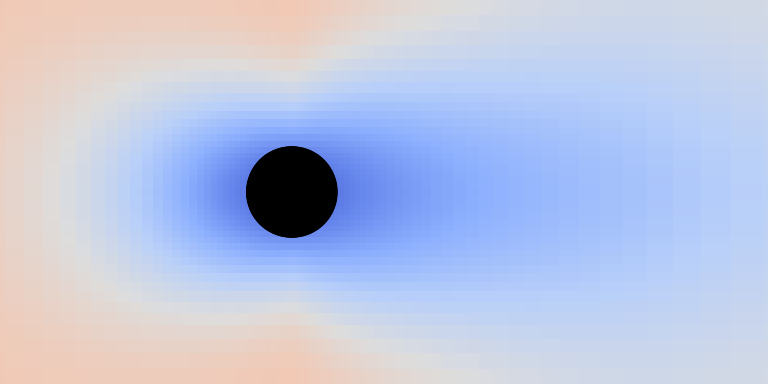
A Shadertoy shader for this background:

```glsl
// Slow wake behind a round cylinder in a stream, shown as a cool-to-warm speed map.
#define CENTER vec2(0.760, 0.5)
#define RADIUS 0.1195
#define CELL_GROWTH vec2(0.07, 0.09)
#define CELL_CORE 0.13
#define SPEED_IN 0.62
#define SPEED_OUT 0.49
#define DEFICIT 0.58
#define UPSTREAM_REACH 0.46
#define WAKE_DECAY 1.4

// Diverging ramp from blue through grey to salmon, six even stops.
vec3 speedColor(float speed) {
    vec3 stops[6] = vec3[6](
        vec3(0.230, 0.299, 0.754), vec3(0.384, 0.510, 0.918),
        vec3(0.554, 0.690, 0.996), vec3(0.722, 0.813, 0.976),
        vec3(0.865, 0.865, 0.865), vec3(0.957, 0.775, 0.685));
    float t = clamp(speed * 8.0, 0.0, 4.999);
    int i = int(t);
    return mix(stops[i], stops[i + 1], fract(t));
}

// Snap to the middle of mesh cells that widen away from the cylinder.
vec2 meshCell(vec2 p) {
    vec2 index = floor(asinh(p / CELL_CORE) / CELL_GROWTH) + 0.5;
    return CELL_CORE * sinh(index * CELL_GROWTH);
}

// Free stream minus a bell-shaped deficit that spreads downstream.
float flowSpeed(vec2 p) {
    float ahead = max(-p.x, 0.0);
    float behind = max(p.x, 0.0);
    behind *= behind / (behind + 0.02);
    float stream = mix(SPEED_IN, SPEED_OUT, smoothstep(-0.1, 1.0, p.x));
    float depth = DEFICIT * exp(-pow(ahead / UPSTREAM_REACH, 1.6) - WAKE_DECAY * behind);
    float width = 0.24 + 0.22 * ahead + 0.18 * (1.0 - exp(-3.2 * behind));
    float across = p.y / width;
    return stream - depth * exp(-across * across);
}

void mainImage(out vec4 fragColor, in vec2 fragCoord) {
    // Height is one unit.
    vec2 p = fragCoord / iResolution.y - CENTER;
    float pixel = 1.0 / iResolution.y;

    vec3 color = speedColor(flowSpeed(meshCell(p)));

    // Solid cylinder
    float outside = smoothstep(-0.5 * pixel, 0.5 * pixel, length(p) - RADIUS);
    fragColor = vec4(color * outside, 1.0);
}
```
